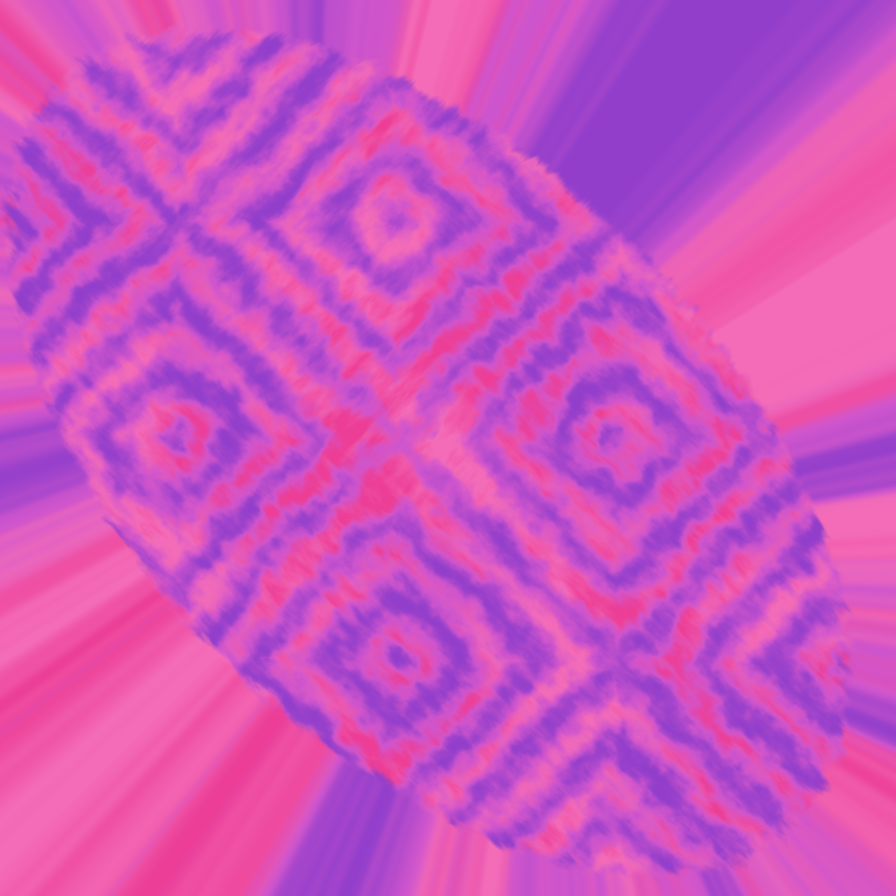
This background is drawn by a Shadertoy shader. Its source:

```glsl
// Furry tilted ellipse of nested violet and pink diamonds, its rim smeared outward into rays
#define AXES vec2(0.586, 0.328)       // half axes of the ellipse
#define CENTER vec2(-0.013, -0.018)   // ellipse centre in tilted space
#define LATTICE vec2(-0.0456, -0.0352) // crossing point of the lattice
#define CELL 0.350                    // side of one diamond
#define RINGS 3.0                     // rings per diamond
#define FAN 0.55                      // spread of the rays along the long axis
#define VIOLET vec3(0.575, 0.245, 0.795)
#define ORCHID vec3(0.815, 0.335, 0.800)
#define LIGHT_PINK vec3(0.955, 0.425, 0.720)
#define HOT_PINK vec3(0.925, 0.245, 0.590)

float hash(vec2 p) {
    vec3 h = fract(p.xyx * 0.1031);
    h += dot(h, h.yzx + 33.33);
    return fract((h.x + h.y) * h.z);
}

float noise(vec2 p) {
    vec2 i = floor(p), f = fract(p);
    f = f * f * (3.0 - 2.0 * f);
    return mix(mix(hash(i), hash(i + vec2(1, 0)), f.x),
               mix(hash(i + vec2(0, 1)), hash(i + vec2(1, 1)), f.x), f.y);
}

float fbm(vec2 p) {
    float sum = 0.0, gain = 0.533;
    for (int i = 0; i < 4; i++) {
        sum += gain * noise(p);
        p = mat2(1.6, 1.2, -1.2, 1.6) * p + 7.3;
        gain *= 0.5;
    }
    return sum;
}

// Violet to orchid to pink; heat makes the pink redder
vec3 palette(float tone, float heat) {
    vec3 pink = mix(LIGHT_PINK, HOT_PINK, clamp(heat, 0.0, 1.0));
    vec3 color = mix(VIOLET, ORCHID, smoothstep(0.0, 0.52, tone));
    return mix(color, pink, smoothstep(0.42, 0.85, tone));
}

// Follows a ray back to where it leaves the ellipse (Newton steps)
vec2 rimPoint(vec2 p) {
    float s = 0.0;
    for (int i = 0; i < 7; i++) {
        vec2 stretch = 1.0 + s * vec2(FAN, 1.0);
        vec2 q = p / (AXES * stretch);
        float slope = 2.0 * dot(q * q, vec2(FAN, 1.0) / stretch);
        s = max(0.0, s + (dot(q, q) - 1.0) / max(slope, 1e-4));
    }
    return p / (1.0 + s * vec2(FAN, 1.0));
}

// Broad bands around the rim: angle, half width, shift of tone
float rimBands(float angle) {
    vec3 bands[12] = vec3[12](
        vec3(1.72, 0.20, -0.55), vec3(1.30, 0.18, 0.28), vec3(0.99, 0.05, -0.50),
        vec3(0.87, 0.07, 0.25), vec3(0.42, 0.07, -0.55), vec3(0.24, 0.10, 0.35),
        vec3(-0.32, 0.05, -0.45), vec3(-1.16, 0.10, -0.60), vec3(-1.62, 0.32, 0.28),
        vec3(-2.09, 0.09, -0.50), vec3(2.08, 0.07, 0.32), vec3(2.32, 0.13, -0.30));
    float shift = 0.0;
    for (int i = 0; i < 12; i++) {
        float d = (angle - bands[i].x) / bands[i].y;
        shift += bands[i].z * exp(-d * d * d * d);
    }
    return shift;
}

vec3 rays(vec2 p) {
    vec2 q = rimPoint(p);
    vec2 unit = q / AXES;
    float streaks = 0.40 * noise(q * 22.0) + 0.35 * noise(q * 55.0 + 9.0)
                  + 0.25 * noise(q * 120.0 + 4.0) - 0.5;
    float tone = 0.61 + rimBands(atan(unit.y, unit.x)) + 0.85 * streaks;
    float heat = 0.35 + 1.5 * (noise(q * 35.0 + 31.0) - 0.5)
               + 0.6 * (noise(q * 100.0 + 17.0) - 0.5);
    return palette(tone, heat);
}

// Short hairs whose lean changes from patch to patch
float fur(vec2 p) {
    float lean = smoothstep(0.35, 0.65, noise(p * 5.0 + 3.0) + 0.3 * p.x);
    return mix(fbm(p * vec2(95.0, 34.0)), fbm(p * vec2(34.0, 95.0) + 20.0), lean);
}

vec3 diamonds(vec2 p, float hair) {
    vec2 warp = vec2(fbm(p * 14.0), fbm(p * 14.0 + 50.0)) - 0.5;
    vec2 fine = vec2(fbm(p * 48.0 + 5.0), fbm(p * 48.0 + 80.0)) - 0.5;
    vec2 local = p + 0.034 * warp + 0.026 * fine - LATTICE;
    vec2 f = abs(fract(local / CELL) - 0.5) * 2.0;
    float square = max(f.x, f.y);
    float radius = mix(length(f), square, smoothstep(0.0, 0.5, square));
    float ring = 0.5 - 0.5 * cos(6.28318 * RINGS * radius);

    float tone = 0.18 + 0.57 * ring + 0.50 * (fbm(p * 9.0 + 12.0) - 0.5)
               + 0.45 * (hair - 0.5);
    vec2 cross = p - LATTICE;
    tone += 0.20 * exp(-dot(cross, cross) * 200.0);
    float heat = 0.34 + 1.6 * (noise(p * 10.0 + 41.0) - 0.5) + 1.5 * (hair - 0.5);
    return palette(tone, heat);
}

void mainImage(out vec4 fragColor, in vec2 fragCoord) {
    // Tilted space: x runs down to the right, y up to the right
    vec2 c = fragCoord / iResolution.xy - 0.5;
    vec2 p = vec2(c.x - c.y, c.x + c.y) * 0.70711;

    float hair = fur(p);
    float level = length((p - CENTER) / AXES) + 0.07 * (hair - 0.5);
    float inside = 1.0 - smoothstep(0.965, 1.005, level);
    vec3 color = mix(rays(p - CENTER), diamonds(p, hair), inside);
    fragColor = vec4(color, 1.0);
}
```
